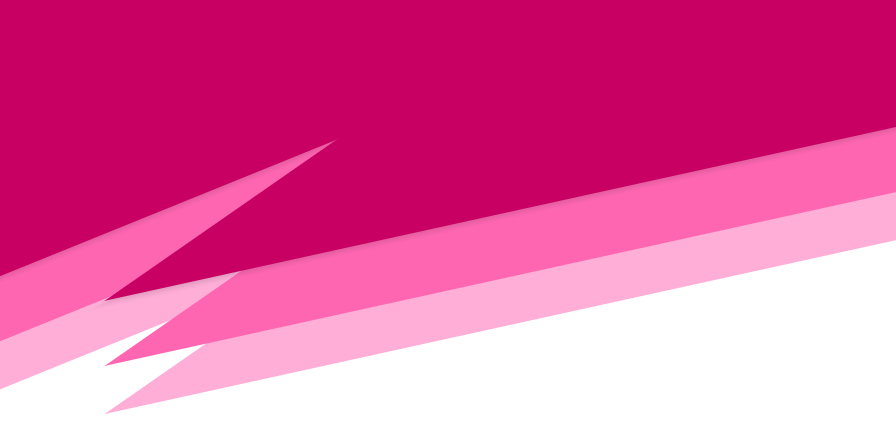
Reproduce this background procedurally as a Shadertoy shader.

```glsl
const vec3 CRIMSON = vec3(0.784, 0.0, 0.392);
const vec3 PINK = vec3(1.0, 0.400, 0.698);
const vec3 PALE_PINK = vec3(1.0, 0.682, 0.847);
const vec3 WHITE = vec3(1.0);
const vec3 SHADOW = vec3(0.25, 0.18, 0.22);

// Corners of the jagged edge, in units of the canvas height
const vec2 LEFT_END = vec2(0.0, 0.3835);
const vec2 TIP = vec2(0.750, 0.6875);
const vec2 NOTCH = vec2(0.2335, 0.3285);
const vec2 RIGHT_END = vec2(2.0, 0.7165);

const float PINK_DROP = 0.1453;
const float PALE_DROP = 0.2526;
const float SHADOW_DROP = 0.007;
const float SHADOW_BLUR = 0.012;
const float SHADOW_STRENGTH = 0.16;

// Signed distance to the line a-b, positive on its left side
float lineSide(vec2 p, vec2 a, vec2 b) {
    vec2 dir = normalize(b - a);
    vec2 rel = p - a;
    return dir.x * rel.y - dir.y * rel.x;
}

// Signed distance to the upper sheet, positive inside
float sheet(vec2 p) {
    float upperSlope = lineSide(p, LEFT_END, TIP);
    float cut = lineSide(p, TIP, NOTCH);
    float lowerSlope = lineSide(p, NOTCH, RIGHT_END);
    return max(upperSlope, min(cut, lowerSlope));
}

float coverage(float dist) {
    return clamp(dist * iResolution.y + 0.5, 0.0, 1.0);
}

void mainImage(out vec4 fragColor, in vec2 fragCoord) {
    vec2 p = fragCoord / iResolution.y;

    // Lower sheets repeat the same outline, shifted down
    vec3 color = WHITE;
    color = mix(color, PALE_PINK, coverage(sheet(p + vec2(0.0, PALE_DROP))));
    color = mix(color, PINK, coverage(sheet(p + vec2(0.0, PINK_DROP))));

    // Soft shadow under the top sheet
    float shade = smoothstep(-SHADOW_BLUR, SHADOW_BLUR, sheet(p + vec2(0.0, SHADOW_DROP)));
    color = mix(color, SHADOW, SHADOW_STRENGTH * shade);

    // Top sheet
    color = mix(color, CRIMSON, coverage(sheet(p)));
    fragColor = vec4(color, 1.0);
}
```
